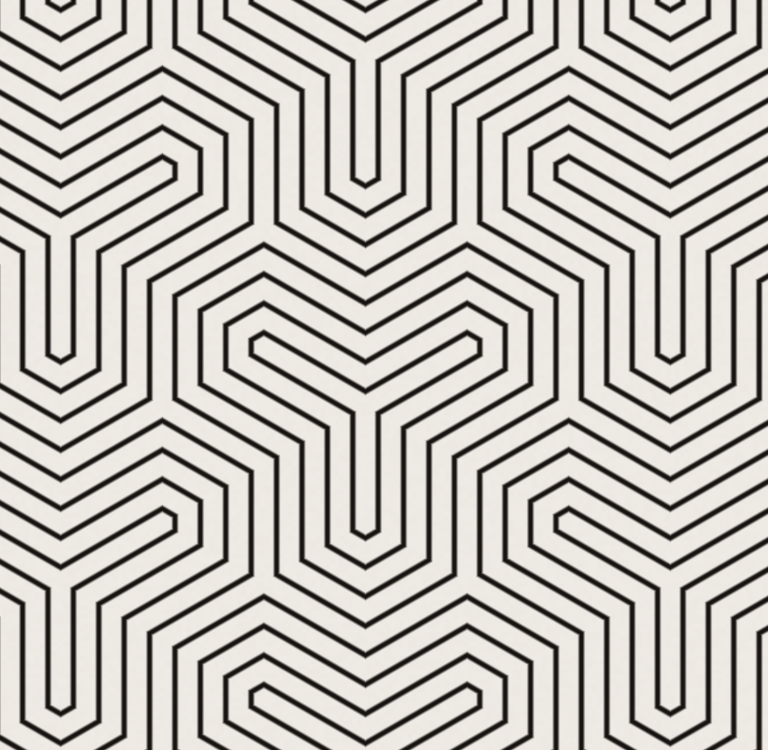
A Shadertoy shader for this pattern:

```glsl
// Nested three-armed outlines that interlock across a triangular lattice.
// A hexagonal distance to the nearest Y-shaped skeleton is cut into evenly
// spaced contours, inked dark on faintly grained paper.

// Lengths are fractions of the canvas width.
const float UNIT      = 0.03819;             // vertical gap between contours
const float COS30     = 0.8660254;
const float PITCH     = UNIT * COS30;        // perpendicular contour spacing
const float ARM       = 4.0 * UNIT;          // skeleton arm length
const float ROW       = 12.0 * UNIT;         // lattice spacing down a column
const float COLUMN    = ROW * COS30;         // spacing between columns
const vec2  CENTRE    = vec2(0.4759, 0.4479);
const float LINE_HALF = 0.0034;              // half the line width
const float SOFTNESS  = 0.0023;              // half-width of the soft edge
const float GRAIN_SIZE = 0.006;
const float GRAIN      = 0.012;
const vec3  PAPER = vec3(0.932, 0.914, 0.892);
const vec3  INK   = vec3(0.090, 0.073, 0.066);

float hash(vec2 p) {
    vec3 q = fract(vec3(p.xyx) * 0.1031);
    q += dot(q, q.yzx + 33.33);
    return fract((q.x + q.y) * q.z);
}

float valueNoise(vec2 p) {
    vec2 i = floor(p), f = fract(p);
    f = f * f * (3.0 - 2.0 * f);
    return mix(mix(hash(i), hash(i + vec2(1, 0)), f.x),
               mix(hash(i + vec2(0, 1)), hash(i + vec2(1, 1)), f.x), f.y);
}

// Distance whose unit circle is a hexagon standing on a vertex.
float hexLength(vec2 p) {
    p = abs(p);
    return max(p.x, 0.5 * p.x + COS30 * p.y);
}

float armDistance(vec2 p, vec2 direction) {
    return hexLength(p - direction * clamp(dot(p, direction), 0.0, ARM));
}

// Y skeleton, mirrored so that one upper arm serves both sides.
float skeletonDistance(vec2 p) {
    p.x = abs(p.x);
    return min(armDistance(p, vec2(0.0, -1.0)),
               armDistance(p, vec2(COS30, 0.5)));
}

// Nearest skeleton; every other column is shifted by half a row.
float latticeDistance(vec2 p) {
    float nearest = ROW;
    float home = round(p.x / COLUMN);
    for (int i = -1; i <= 1; i++) {
        float column = home + float(i);
        vec2 q = p - column * vec2(COLUMN, 0.5 * ROW);
        q.y -= ROW * round(q.y / ROW);
        for (int j = -1; j <= 1; j++)
            nearest = min(nearest, skeletonDistance(q - vec2(0.0, ROW * float(j))));
    }
    return nearest;
}

void mainImage(out vec4 fragColor, in vec2 fragCoord) {
    vec2 p = fragCoord / iResolution.x;

    // Contours lie halfway through each pitch interval.
    float d = latticeDistance(p - CENTRE);
    float toLine = abs(fract(d / PITCH) - 0.5) * PITCH;
    float edge = max(SOFTNESS, 0.75 / iResolution.x);
    float ink = 1.0 - smoothstep(LINE_HALF - edge, LINE_HALF + edge, toLine);

    // Faint paper grain.
    vec3 paper = PAPER + GRAIN * (valueNoise(p / GRAIN_SIZE) - 0.5);
    fragColor = vec4(mix(paper, INK, ink), 1.0);
}
```
